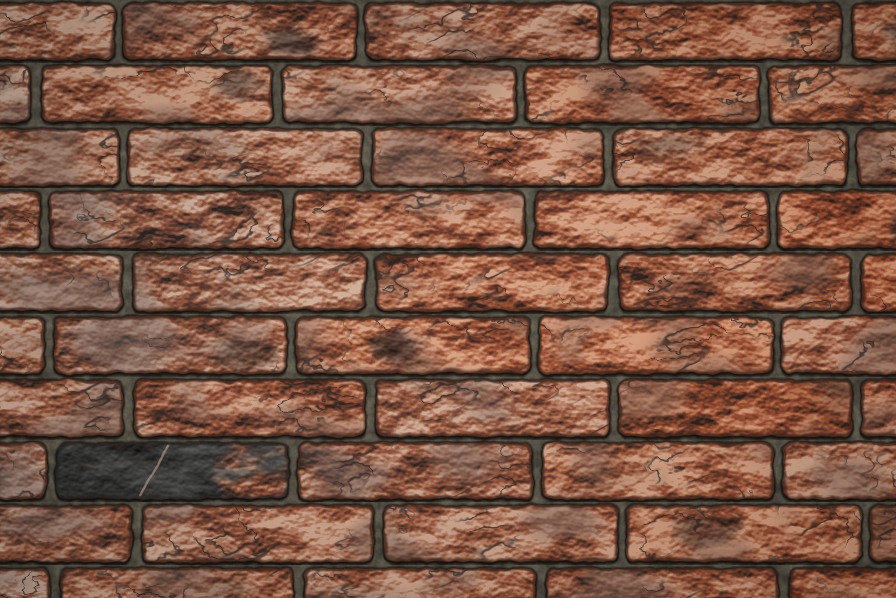
Reproduce this texture procedurally as a WebGL 2 fragment shader.

```glsl
#version 300 es
precision highp float;
// Weathered brick wall in running bond: rounded boxes with wobbly edges,
// recessed mortar with cast shadow, and rough faces coloured by a ramp
// driven by layered gradient noise, top-lit relief, soot and crevices.

uniform vec2 u_resolution;
out vec4 fragColor;

// Lengths are in canvas heights.
const vec2 BRICK_PITCH = vec2(0.406, 0.105);
const vec2 JOINT = vec2(0.017, 0.011);
const float CORNER = 0.014;
const vec2 BURNT_BRICK = vec2(0.0, 7.0);

const vec3 CHAR   = vec3(0.17, 0.145, 0.135);
const vec3 UMBER  = vec3(0.36, 0.23, 0.19);
const vec3 RUST   = vec3(0.55, 0.33, 0.24);
const vec3 CLAY   = vec3(0.67, 0.49, 0.40);
const vec3 PALE   = vec3(0.77, 0.66, 0.59);
const vec3 ASH    = vec3(0.48, 0.40, 0.37);
const vec3 MORTAR = vec3(0.33, 0.31, 0.265);
const vec3 RIM    = vec3(0.27, 0.145, 0.10);

float hash(vec2 p) {
  vec3 q = fract(vec3(p.xyx) * 0.1031);
  q += dot(q, q.yzx + 33.33);
  return fract((q.x + q.y) * q.z);
}

vec2 gradient(vec2 cell) {
  float angle = 6.2832 * hash(cell);
  return vec2(cos(angle), sin(angle));
}

float noise(vec2 p) {
  vec2 i = floor(p), f = fract(p);
  vec2 u = f * f * f * (f * (f * 6.0 - 15.0) + 10.0);
  vec2 e = vec2(1.0, 0.0);
  float low = mix(dot(gradient(i), f), dot(gradient(i + e), f - e), u.x);
  float high = mix(dot(gradient(i + e.yx), f - e.yx), dot(gradient(i + 1.0), f - 1.0), u.x);
  return mix(low, high, u.y);
}

float fbm(vec2 p) {
  float sum = 0.0, amplitude = 1.0;
  for (int i = 0; i < 4; i++) {
    sum += amplitude * noise(p);
    p = p * 2.1 + 17.3;
    amplitude *= 0.55;
  }
  return sum;
}

float roundedBox(vec2 p, vec2 halfSize, float radius) {
  vec2 q = abs(p) - halfSize + radius;
  return length(max(q, 0.0)) + min(max(q.x, q.y), 0.0) - radius;
}

float segment(vec2 p, vec2 a, vec2 b) {
  vec2 ab = b - a;
  return length(p - a - ab * clamp(dot(p - a, ab) / dot(ab, ab), 0.0, 1.0));
}

// Brick column and row (counted from the top) in id, position from its centre in local.
void brickCell(vec2 p, out vec2 id, out vec2 local) {
  float row = floor((1.0 - p.y) / BRICK_PITCH.y);
  float shift = mix(0.198, 0.06, mod(row, 2.0)) + 0.0035 * row;
  shift += 0.012 * (hash(vec2(row, 4.0)) - 0.5);
  vec2 grid = vec2(p.x - shift, p.y - 1.0) / BRICK_PITCH;
  id = vec2(floor(grid.x), row);
  local = (fract(grid) - 0.5) * BRICK_PITCH;
}

vec3 clayRamp(float t) {
  vec3 c = mix(CHAR, UMBER, smoothstep(0.02, 0.25, t));
  c = mix(c, RUST, smoothstep(0.25, 0.48, t));
  c = mix(c, CLAY, smoothstep(0.48, 0.68, t));
  return mix(c, PALE, smoothstep(0.68, 0.92, t));
}

vec3 brickFace(vec2 p, vec2 local, vec2 id, float burnt) {
  vec2 q = p + 5.0 * vec2(hash(id + 11.0), hash(id + 23.0));
  float broad = fbm(q * vec2(7.0, 13.0));
  vec2 roughScale = vec2(13.0, 19.0);
  float height = fbm(q * roughScale);
  float relief = height - fbm((q + vec2(-0.001, 0.004)) * roughScale);
  float tone = 0.6 + 0.35 * broad + 0.28 * height + 1.5 * relief;
  tone += 0.2 * (hash(id + 41.0) - 0.5);
  vec3 color = clayRamp(tone);

  // Ash stains, and warmer clay towards the right.
  float stain = smoothstep(0.0, 0.4, noise(q * vec2(6.0, 10.0) + 50.0) + 0.2 * height);
  color = mix(color, ASH * (0.75 + 0.45 * tone), 0.7 * stain);
  float warmth = clamp(0.5 * hash(id + 67.0) + 0.45 * p.x - 0.2, 0.0, 1.0);
  color *= mix(vec3(1.0), vec3(1.06, 0.86, 0.72), warmth);

  // One soot patch per brick, strong on a few of them.
  vec2 sootCentre = vec2(0.28, 0.04) * (vec2(hash(id + 83.0), hash(id + 97.0)) - 0.5);
  float soot = 1.0 - smoothstep(0.4, 1.2, length((local - sootCentre) / vec2(0.06, 0.03)) + 0.7 * height);
  color = mix(color, CHAR * (0.7 + 0.9 * tone), 0.8 * soot * smoothstep(0.5, 0.95, hash(id + 5.0)));

  // Chipped crevices along the zero lines of a stretched noise.
  float crease = abs(noise(q * vec2(16.0, 30.0) + 0.7 * height));
  float chipped = smoothstep(0.0, 0.3, noise(q * vec2(8.0, 12.0) + 90.0));
  color = mix(color, CHAR, 0.75 * chipped * (1.0 - smoothstep(0.0, 0.09, crease)));

  // The burnt brick is charcoal with a thin pale crack.
  vec3 charcoal = vec3(0.22, 0.22, 0.215) * (0.45 + 0.95 * tone);
  color = mix(color, charcoal, burnt * smoothstep(-0.5, 0.1, 0.2 - 2.5 * local.x + broad));
  float crack = segment(local + 0.005 * height, vec2(-0.004, 0.046), vec2(-0.055, -0.042));
  return mix(color, PALE, 0.6 * burnt * (1.0 - smoothstep(0.0008, 0.003, crack)));
}

void main() {
  vec2 p = gl_FragCoord.xy / u_resolution.y;
  float pixel = 1.0 / u_resolution.y;
  vec2 id, local;
  brickCell(p, id, local);

  float wobble = 0.004 * noise(p * 22.0) + 0.003 * noise(p * 65.0);
  vec2 halfSize = 0.5 * (BRICK_PITCH - JOINT);
  halfSize.x += 0.004 * (hash(id + 31.0) - 0.5);
  float edge = roundedBox(local, halfSize, CORNER) + wobble;
  float shadowEdge = roundedBox(local + vec2(0.0, 0.005), halfSize, CORNER) + wobble;

  // Mortar, darkened beside and below the bricks.
  vec3 mortar = MORTAR * (1.0 + 0.35 * fbm(p * 45.0));
  mortar *= mix(0.42, 1.0, smoothstep(0.0, 0.0055, edge));
  mortar *= mix(0.5, 1.0, smoothstep(-0.002, 0.004, shadowEdge));

  // Face with a dark reddish rim, heavier on the underside.
  float burnt = float(id == BURNT_BRICK);
  vec3 face = brickFace(p, local, id, burnt);
  float rimWidth = local.y < 0.0 ? 0.008 : 0.006;
  float rim = smoothstep(-rimWidth, -0.001, edge + 0.004 * noise(p * 40.0));
  face = mix(face, mix(RIM, CHAR, burnt), 0.85 * rim);

  vec3 color = mix(mortar, face, 1.0 - smoothstep(-pixel, pixel, edge));
  vec2 fromCentre = gl_FragCoord.xy / u_resolution - 0.5;
  color *= 1.06 - 0.5 * dot(fromCentre, fromCentre);
  fragColor = vec4(clamp(color, 0.0, 1.0), 1.0);
}
```
